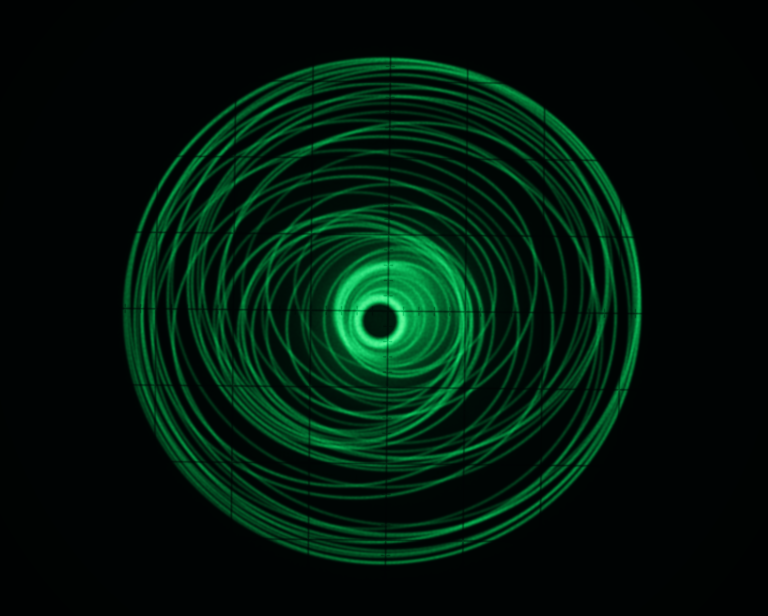
Give the GLSL for this background, as a WebGL 2 fragment shader.

```glsl
#version 300 es
precision highp float;
// Green phosphor trace: families of slightly offset ellipses wind from a wide
// rim down to a bright core around a dark hole, behind a faint dark graticule.
// Beam energy is summed first, then mapped once to the phosphor colour.

#define BEAM_WIDTH 0.0029
#define BEAM_GAIN 0.36
#define WOBBLE 0.006
#define CELL vec2(0.1255, 0.1240)
#define GRID_ORIGIN vec2(0.0065, -0.005)
#define GRID_DIM 0.55
#define HOLE_CENTER vec2(-0.0065, -0.021)
#define HOLE_RADIUS 0.028

uniform vec2 u_resolution;
out vec4 fragColor;

vec2 hashGradient(vec2 cell) {
    vec2 h = vec2(dot(cell, vec2(127.1, 311.7)), dot(cell, vec2(269.5, 183.3)));
    return 2.0 * fract(sin(h) * 43758.5) - 1.0;
}

float gradientNoise(vec2 p) {
    vec2 i = floor(p), f = fract(p);
    vec2 u = f * f * f * (f * (f * 6.0 - 15.0) + 10.0);
    vec2 e = vec2(0.0, 1.0);
    float low = mix(dot(hashGradient(i), f),
                    dot(hashGradient(i + e.yx), f - e.yx), u.x);
    float high = mix(dot(hashGradient(i + e), f - e),
                     dot(hashGradient(i + 1.0), f - 1.0), u.x);
    return mix(low, high, u.y);
}

// First-order distance to an ellipse outline
float ellipseDistance(vec2 q, vec2 radii) {
    float k = length(q / radii);
    return k * (k - 1.0) / max(length(q / (radii * radii)), 1e-4);
}

float beam(float d, float width) {
    float w = max(width, 0.7 / u_resolution.y);
    return exp(-d * d / (w * w));
}

// Loops blended between two ellipses, each given as (center, radii)
float loops(vec2 p, vec4 first, vec4 last, int count, float seed) {
    float sum = 0.0;
    for (int i = 0; i < count; i++) {
        float n = float(i);
        float phase = n * 2.4 + seed;
        vec4 e = mix(first, last, n / float(count - 1));
        vec2 q = p - e.xy - WOBBLE * vec2(cos(phase), sin(phase)) * min(n, 1.0);
        float tilt = 0.22 * sin(phase * 1.7);
        q = mat2(cos(tilt), -sin(tilt), sin(tilt), cos(tilt)) * q;
        float sweep = 0.8 + 0.3 * sin(atan(q.y, q.x) + phase);
        sum += sweep * beam(ellipseDistance(q, e.zw), BEAM_WIDTH);
    }
    return sum;
}

float glow(vec2 p, vec2 center, float size) {
    vec2 q = (p - center) / size;
    return exp(-dot(q, q));
}

// Dark grid lines, with short ticks along the two center axes
float graticule(vec2 p) {
    vec2 q = p - GRID_ORIGIN;
    q += 0.01 * vec2(-q.y, q.x);
    vec2 line = abs(fract(q / CELL + 0.5) - 0.5) * CELL;
    vec2 tick = abs(fract(q * 5.0 / CELL + 0.5) - 0.5) * CELL / 5.0;
    float mark = max(beam(line.x, 0.0019), beam(line.y, 0.0019));
    float ticks = max(beam(tick.x, 0.0014) * smoothstep(0.009, 0.006, abs(q.y)),
                      beam(tick.y, 0.0014) * smoothstep(0.009, 0.006, abs(q.x)));
    return max(mark, 0.7 * ticks);
}

vec3 phosphor(float energy) {
    float g = 1.0 - exp(-energy);
    return vec3(0.02 * g + 0.55 * pow(g, 8.0), g, 0.42 * g + 0.25 * pow(g, 5.0));
}

void main() {
    vec2 p = (gl_FragCoord.xy - 0.5 * u_resolution) / u_resolution.y;

    // Rim, bunched at the upper right and at the lower left
    float trace = loops(p, vec4(-0.003, -0.005, 0.4185, 0.409),
                           vec4(0.026, 0.020, 0.383, 0.371), 6, 0.4);
    trace += loops(p, vec4(-0.003, -0.007, 0.415, 0.406),
                      vec4(-0.020, -0.041, 0.362, 0.318), 5, 3.1);
    // Wide loops leaning up-right, then down-left
    trace += loops(p, vec4(0.010, 0.044, 0.355, 0.334),
                      vec4(0.013, 0.028, 0.163, 0.135), 6, 1.2);
    trace += loops(p, vec4(0.026, 0.047, 0.345, 0.309),
                      vec4(0.029, 0.036, 0.305, 0.265), 4, 5.0);
    trace += loops(p, vec4(-0.052, -0.026, 0.326, 0.282),
                      vec4(-0.037, -0.018, 0.161, 0.158), 6, 2.0);
    // Dense middle loops and the core
    trace += loops(p, vec4(-0.064, -0.037, 0.208, 0.187),
                      vec4(-0.036, -0.037, 0.160, 0.155), 6, 0.9);
    trace += loops(p, vec4(0.002, -0.029, 0.160, 0.150),
                      vec4(0.026, -0.008, 0.106, 0.101), 5, 4.2);
    trace += loops(p, vec4(0.026, -0.013, 0.101, 0.098),
                      vec4(HOLE_CENTER, 0.041, 0.041), 9, 2.7);
    float energy = BEAM_GAIN * trace;

    // Bright rings and diffuse light near the core
    vec2 q = p - vec2(0.0065, -0.008);
    float crescent = smoothstep(0.07, -0.06, q.x - 0.5 * q.y);
    energy += 1.3 * crescent * beam(ellipseDistance(q, vec2(0.081, 0.076)), 0.007);
    float holeDistance = length(p - HOLE_CENTER);
    energy += 1.8 * beam(holeDistance - 0.037, 0.006);
    energy += 0.55 * glow(p, HOLE_CENTER, 0.075) + 0.55 * glow(p, vec2(0.045, 0.015), 0.07);
    energy += 0.06 * glow(p, vec2(0.0, -0.01), 0.22);

    // Hole, screen grain and graticule
    energy *= mix(0.1, 1.0, smoothstep(HOLE_RADIUS - 0.004, HOLE_RADIUS + 0.005, holeDistance));
    energy *= 1.0 + 0.2 * gradientNoise(p * 190.0) + 0.15 * gradientNoise(p * 14.0);
    energy *= 1.0 - GRID_DIM * graticule(p);

    vec3 glass = vec3(0.0, 0.014, 0.013) * (1.0 - 0.6 * dot(p, p));
    fragColor = vec4(glass + phosphor(energy), 1.0);
}
```
